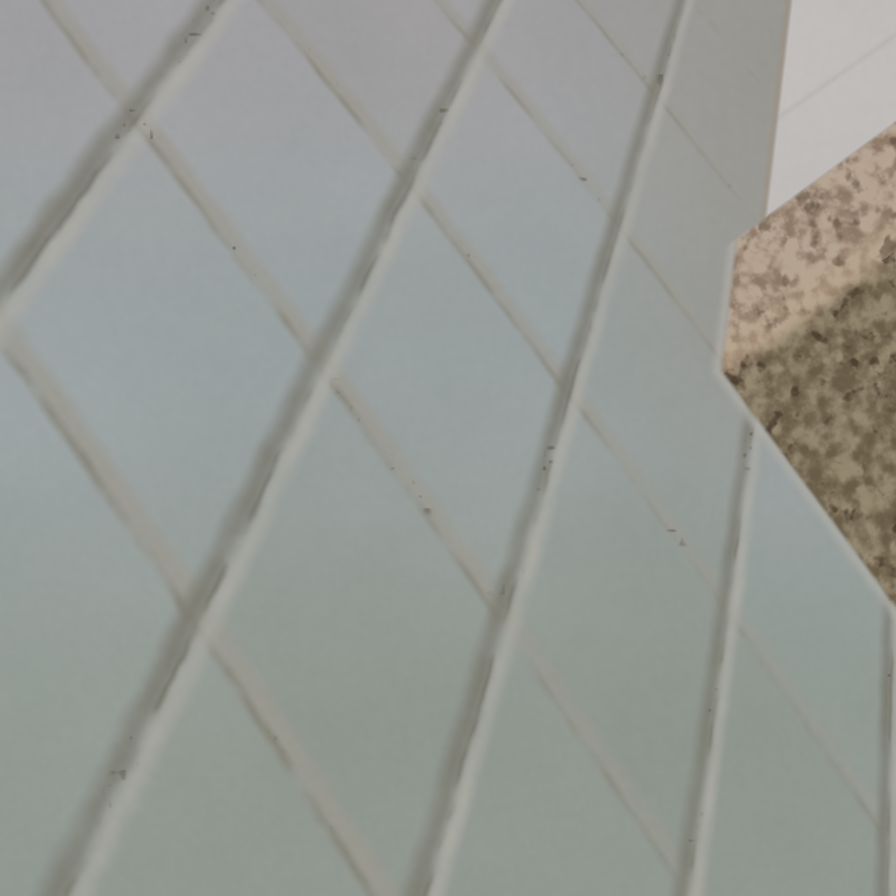
Give the GLSL for this pattern, as a Shadertoy shader.

```glsl
// Glazed wall tiles in slanted perspective, meeting a granite ledge and a pale side wall.

float hash(vec2 p) {
    return fract(sin(dot(p, vec2(127.1, 311.7))) * 43758.5453);
}

float noise(vec2 p) {
    vec2 i = floor(p), f = fract(p);
    f = f * f * (3.0 - 2.0 * f);
    return mix(mix(hash(i), hash(i + vec2(1, 0)), f.x),
               mix(hash(i + vec2(0, 1)), hash(i + vec2(1, 1)), f.x), f.y);
}

// Each octave is turned to hide the noise lattice
float fbm(vec2 p) {
    float sum = 0.0, weight = 0.5;
    for (int i = 0; i < 3; i++) {
        p = mat2(1.6, 1.2, -1.2, 1.6) * p + 17.3;
        sum += weight * noise(p * 0.5);
        weight *= 0.5;
    }
    return sum / 0.875;
}

// Signed distance to the line a-b, positive on its left
float side(vec2 p, vec2 a, vec2 b) {
    vec2 d = normalize(b - a);
    return d.x * (p.y - a.y) - d.y * (p.x - a.x);
}

// Soft stripe of the given half width around zero
float stripe(float d, float halfWidth, float soft) {
    return 1.0 - smoothstep(halfWidth - soft, halfWidth + soft, abs(d));
}

// Canvas position to tile coordinates on the tilted wall
vec2 unproject(vec2 p) {
    mat3 wallToCanvas = mat3(0.1992, -0.3512, -0.0595,
                             0.2096, 0.4032, 0.201,
                             0.224, 0.3099, 1.0);
    vec3 q = inverse(wallToCanvas) * vec3(p, 1.0);
    return q.xy / q.z;
}

// Slight lens bow applied around the third row of tiles
vec2 tileCoords(vec2 p) {
    float offset = unproject(p).x - 1.0;
    float bend = min(offset * offset, 6.0);
    return unproject(p - vec2(0.0117, -0.0052) + bend * vec2(0.0091, -0.0065));
}

vec3 tileWall(vec2 p) {
    vec2 uv = tileCoords(p);
    vec2 aa = fwidth(uv);
    float wobble = 0.018 * (fbm(p * 30.0) - 0.5);
    vec2 seam = uv - round(uv) + wobble;

    // Glaze: cool above, greener below, warmer in the upper right
    vec3 glaze = mix(vec3(0.565, 0.595, 0.565), vec3(0.60, 0.63, 0.63), smoothstep(0.15, 0.6, p.y));
    glaze = mix(glaze, vec3(0.62, 0.617, 0.622), smoothstep(0.6, 1.0, p.y));
    glaze = mix(glaze, vec3(0.595, 0.59, 0.57), 0.8 * smoothstep(0.6, 0.85, p.x) * smoothstep(0.35, 0.7, p.y));
    glaze += 0.02 * (hash(floor(uv) + 3.0) - 0.5) * vec3(0.6, 0.8, 1.3);
    glaze += 0.03 * (fbm(p * 7.0) - 0.5) * vec3(1.0, 0.8, 0.9);

    // Falling joints: faint beige grout with a dirty lower lip
    float dirt = fbm(p * 22.0 + 5.0);
    float fade = mix(1.0, 0.6, smoothstep(0.3, 0.9, p.x));
    float grout = stripe(seam.y, 0.042, 0.028 + aa.y);
    vec3 color = mix(glaze, vec3(0.605, 0.595, 0.56), fade * grout * (0.55 + 0.45 * dirt));
    float lip = stripe(seam.y + 0.036, 0.014, 0.014 + aa.y);
    color = mix(color, vec3(0.49, 0.48, 0.43), lip * fade * smoothstep(0.15, 0.8, dirt) * 0.65);

    // Rising joints: shaded edge on the left, lit edge on the right
    float shade = stripe(seam.x + 0.036, 0.034, 0.03 + aa.x);
    float shine = stripe(seam.x - 0.028, 0.03, 0.026 + aa.x);
    color = mix(color, vec3(0.485, 0.48, 0.44), shade * (0.5 + 0.5 * dirt));
    color = mix(color, vec3(0.67, 0.665, 0.635), shine * (0.3 + 0.7 * fbm(p * 17.0)));
    float crack = stripe(seam.x + 0.007, 0.008, 0.009 + aa.x);
    color = mix(color, vec3(0.43, 0.42, 0.38), crack * smoothstep(0.3, 0.75, dirt) * 0.7);

    // A few small pits scattered along the joints
    float joint = max(stripe(seam.x + 0.02, 0.02, 0.02), stripe(seam.y + 0.02, 0.02, 0.02));
    float pit = smoothstep(0.76, 0.95, noise(p * 130.0)) * smoothstep(0.6, 0.8, noise(p * 14.0));
    return mix(color, vec3(0.37, 0.35, 0.31), joint * pit * 0.6);
}

vec3 granite(vec2 p, float ridge) {
    float grain = fbm(p * 75.0);
    vec3 top = mix(vec3(0.55, 0.47, 0.40), vec3(0.71, 0.64, 0.57), smoothstep(0.2, 0.65, grain));
    vec3 front = mix(vec3(0.41, 0.36, 0.28), vec3(0.58, 0.53, 0.44), smoothstep(0.2, 0.8, grain));
    vec3 color = mix(front, top, smoothstep(-0.014, 0.01, ridge));
    color = mix(color, vec3(0.72, 0.64, 0.53), 0.45 * stripe(ridge - 0.012, 0.016, 0.014));
    float fleck = smoothstep(0.6, 0.82, fbm(p * 62.0 + 31.0));
    return mix(color, vec3(0.27, 0.22, 0.17), fleck * mix(0.8, 0.45, step(0.0, ridge)));
}

vec3 sideWall(vec2 p) {
    float joint = side(p, vec2(0.879, 0.876), vec2(1.0, 0.961));
    vec3 color = vec3(0.755, 0.74, 0.73) + 0.025 * (fbm(p * 9.0) - 0.5);
    return mix(color, vec3(0.70, 0.68, 0.665), 0.6 * stripe(joint, 0.002, 0.004));
}

void mainImage(out vec4 fragColor, in vec2 fragCoord) {
    vec2 p = fragCoord / iResolution.xy;
    float soft = 0.002 + 1.0 / iResolution.y;
    vec3 color = tileWall(p);

    // Edges of the ledge and of the wall corner
    float ledgeTop = side(p, vec2(0.823, 0.733), vec2(1.0, 0.863));
    float ledgeLeft = -side(p, vec2(0.805, 0.585), vec2(0.823, 0.733));
    float ledgeBottom = side(p, vec2(0.805, 0.587), vec2(1.0, 0.323));
    float ridge = side(p, vec2(0.807, 0.583), vec2(1.0, 0.72));
    float ledge = min(min(-ledgeTop, ledgeLeft), ledgeBottom);
    float corner = min(-side(p, vec2(0.853, 0.745), vec2(0.883, 1.0)), ledgeTop);

    color = mix(color, sideWall(p), smoothstep(-soft, soft, corner));
    color = mix(color, vec3(0.61, 0.56, 0.50), 0.6 * stripe(corner + 0.003, 0.003, soft) * step(0.0, ledgeTop));
    float trim = stripe(ledge + 0.005, 0.004, 0.003 + soft) * (1.0 - smoothstep(-0.002, 0.004, ledgeTop));
    color = mix(color, vec3(0.68, 0.67, 0.64), 0.75 * trim);
    color = mix(color, granite(p, ridge), smoothstep(-soft, soft, ledge));

    color += 0.014 * (fbm(p * 130.0) - 0.5);
    fragColor = vec4(color, 1.0);
}
```
